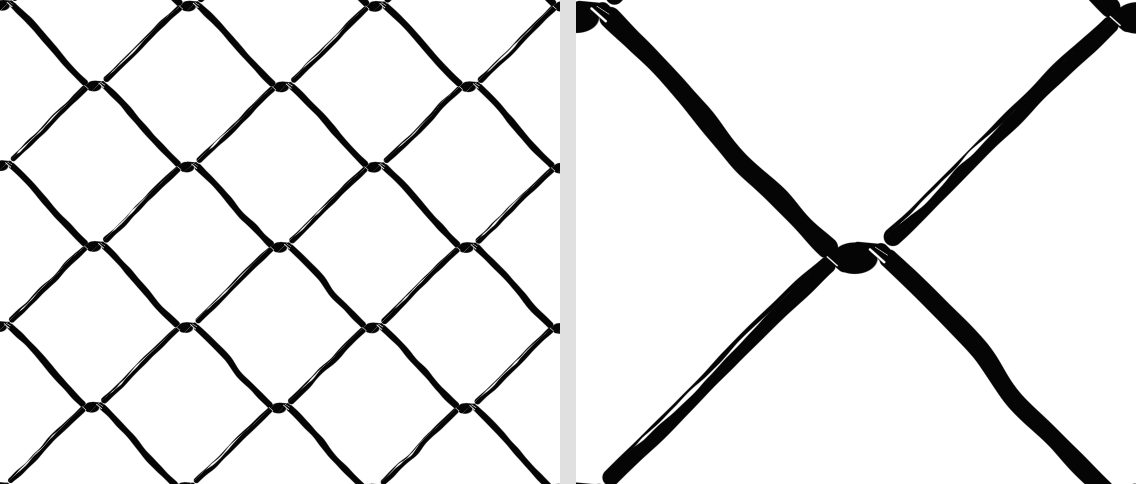
Left, the full canvas; right, a detail of the centre.
A Shadertoy shader for this pattern:

```glsl
// Chain-link fence in black ink on white: a slightly sheared diamond lattice of knots.
// Each pixel finds its nearest knot, then takes distances to that knot and its four wires;
// hashed noise bends the wires and breaks up the white glints on the rising ones.

float hash(vec2 p) {
    return fract(sin(dot(p, vec2(127.1, 311.7))) * 43758.5453);
}

float noise(float x, float seed) {
    float i = floor(x), f = fract(x);
    return mix(hash(vec2(i, seed)), hash(vec2(i + 1.0, seed)), f * f * (3.0 - 2.0 * f));
}

// Columns are the steps to the next knot across and down
const mat2 LATTICE = mat2(256.0, 0.8, -2.0, 220.5);
const vec2 FIRST_KNOT = vec2(130.0, 117.0);

// Knots lie on integer ids: x counts along falling wires, y along rising ones
vec2 knotCentre(vec2 id) {
    vec2 jitter = vec2(hash(id), hash(id + 17.0)) - 0.5;
    return FIRST_KNOT + LATTICE * vec2(id.x + id.y, id.x - id.y) * 0.5 + 1.6 * jitter;
}

float capsule(vec2 p, vec2 a, vec2 b, float radius) {
    vec2 e = b - a;
    return length(p - a - e * clamp(dot(p - a, e) / dot(e, e), 0.0, 1.0)) - radius;
}

// Wire from a to b; along.x runs 0 to 1 down its length, along.y is the offset across it
float wire(vec2 p, vec2 a, vec2 b, float radius, float bend, float seed, out vec2 along) {
    float len = length(b - a);
    vec2 e = (b - a) / len;
    float x = dot(p - a, e);
    float t = clamp(x / len, 0.0, 1.0);
    float wobble = 3.0 * (noise(t * 5.0, seed) - 0.5) * sin(3.1416 * t);
    float y = dot(p - a, vec2(e.y, -e.x)) - bend * sin(6.2832 * t) - wobble;
    along = vec2(x / len, y);
    radius += 0.9 * (noise(t * 9.0, seed + 3.0) - 0.5);
    return length(vec2(x - t * len, y)) - radius;
}

// Broken streak near the upper edge of a rising wire, widest at its lower end
float glint(vec2 along, float seed) {
    float start = 0.02 + 0.12 * hash(vec2(seed, 1.0));
    float end = 0.55 + 0.4 * hash(vec2(seed, 2.0));
    float span = smoothstep(start, start + 0.06, along.x) * smoothstep(end, end - 0.3, along.x);
    float thickness = span * (0.35 + 1.3 * noise(along.x * 13.0, seed + 5.0));
    float middle = 1.3 + 1.5 * noise(along.x * 6.0, seed + 7.0);
    return abs(along.y - middle) - thickness + 0.25;
}

void mainImage(out vec4 fragColor, in vec2 fragCoord) {
    // The canvas is 768 units wide, with y running down from the top
    float unit = 768.0 / iResolution.x;
    vec2 p = vec2(fragCoord.x, iResolution.y - fragCoord.y) * unit;
    float soft = 0.75 * unit;

    vec2 cell = inverse(LATTICE) * (p - FIRST_KNOT);
    vec2 id = round(vec2(cell.x + cell.y, cell.x - cell.y));
    vec2 k = p - knotCentre(id);

    // Knot: round body, the tail tucked under it and the shoulder over it
    float ink = (length((k - vec2(-0.5, 0.8)) / vec2(10.5, 7.2)) - 1.0) * 7.2;
    ink = min(ink, capsule(k, vec2(-14.0, -4.0), vec2(-5.0, 3.5), 3.8));
    ink = min(ink, capsule(k, vec2(1.0, -3.5), vec2(11.5, -2.5), 3.2));
    ink = min(ink, capsule(k, vec2(11.5, -2.5), vec2(16.0, 2.0), 3.6));

    // Short white strokes where the shoulder turns
    float shine = capsule(k, vec2(6.5, -3.2), vec2(13.0, 2.6), 0.55);
    shine = min(shine, capsule(k, vec2(9.0, -4.2), vec2(14.5, -0.6), 0.4 * hash(id + 5.0)));
    shine = min(shine, capsule(k, vec2(-13.0, 0.2), vec2(-8.5, 4.2), 0.3));

    // Wires leaving this knot and wires arriving at it
    for (int i = 0; i < 2; i++) {
        vec2 along;
        vec2 from = id - vec2(i, 0);
        float seed = 50.0 * hash(from + 31.0);
        ink = min(ink, wire(p, knotCentre(from) + vec2(15.0, 1.0),
            knotCentre(from + vec2(1, 0)) + vec2(-13.0, -4.0), 4.5, 1.3, seed, along));

        from = id - vec2(0, i);
        seed = 50.0 * hash(from + 73.0);
        ink = min(ink, wire(p, knotCentre(from) + vec2(17.0, -9.0),
            knotCentre(from + vec2(0, 1)) + vec2(-13.0, 4.0), 4.1, -0.5, seed, along));
        shine = min(shine, glint(along, seed));
    }

    float cover = smoothstep(soft, -soft, ink) * (1.0 - smoothstep(soft, -soft, shine));
    fragColor = vec4(mix(vec3(1.0), vec3(0.02), cover), 1.0);
}
```
